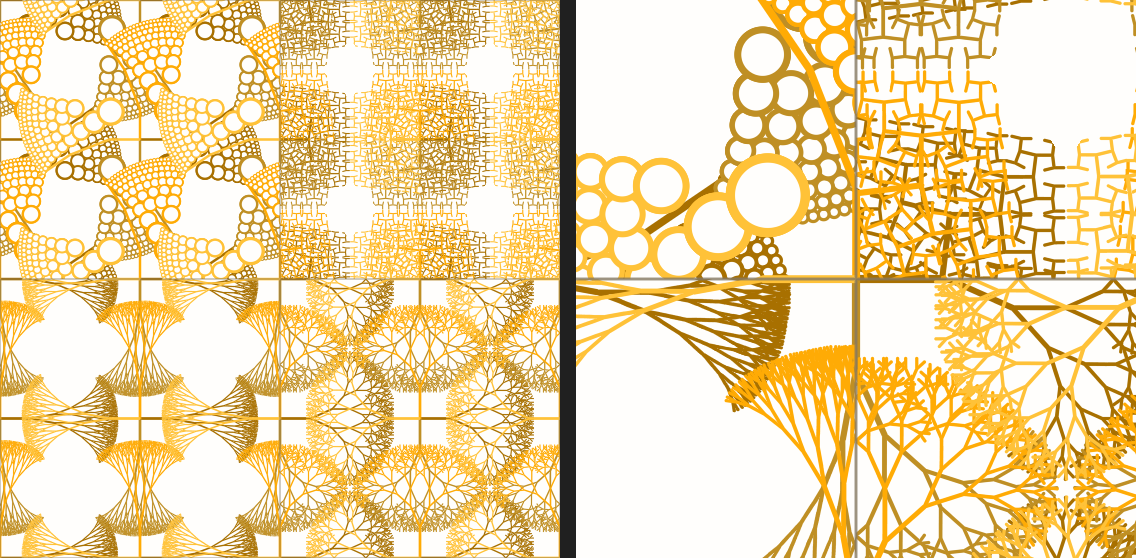
Left: the whole. Right: its middle third, enlarged.
A WebGL 1 fragment shader for this pattern:

```glsl
precision highp float;
// Four panels of two by two tiles, each tile edged by four golden branching trees.
// Three panels draw recursive line trees at different branch angles; the upper left
// panel draws lopsided fans of overlapping rings that shrink away from the root.

uniform vec2 u_resolution;

const vec3 PAPER  = vec3(1.0, 0.997, 0.99);
const vec3 BROWN  = vec3(0.66, 0.44, 0.0);
const vec3 OLIVE  = vec3(0.75, 0.56, 0.14);
const vec3 ORANGE = vec3(1.0, 0.67, 0.02);
const vec3 YELLOW = vec3(1.0, 0.76, 0.22);
const vec3 FRAME  = vec3(0.52, 0.47, 0.38);

const float TILES = 4.0;           // tiles across and down
const float FRAME_WIDTH = 0.0035;  // half width, in tiles
const float TRUNK = 0.22;          // trunk length
const float RATIO = 0.76;          // child to parent length
const float DEPTH = 8.0;           // branchings above the trunk
const float TWIG_WIDTH = 0.0038;   // half width of the finest twig
const float TRUNK_WIDTH = 0.006;   // extra half width at the trunk

const float RING_ROWS = 10.0;
const float RING_RATIO = 0.82;     // shrink from row to row
const float RING_RADIUS = 0.1;
const float RING_STEP = 0.14;      // first row spacing
const float FAN_TILT = -0.25;
const float FAN_SPREAD = 0.98;
const vec2 FAN_APEX = vec2(0.2, 0.21);

float segmentDistance(vec2 p, vec2 a, vec2 b) {
  vec2 pa = p - a, ba = b - a;
  return length(pa - ba * clamp(dot(pa, ba) / dot(ba, ba), 0.0, 1.0));
}

vec2 rotate(vec2 p, vec2 cs) {
  return vec2(cs.x * p.x - cs.y * p.y, cs.y * p.x + cs.x * p.y);
}

vec2 toChild(vec2 p, vec2 cs, float side, float len) {
  return rotate(p - vec2(0.0, len), vec2(cs.x, cs.y * side)) / RATIO;
}

vec2 toParent(vec2 p, vec2 cs, float side, float len) {
  return RATIO * rotate(p, vec2(cs.x, -cs.y * side)) + vec2(0.0, len);
}

// Depth-first walk of a binary tree; subtrees out of reach are skipped.
float treeDistance(vec2 p, float angle, float len, float reach) {
  vec2 cs = vec2(cos(angle), sin(angle));
  float level = 0.0, path = 0.0, size = 1.0, d = 1.0;
  bool climbing = false;
  for (int i = 0; i < 1100; i++) {
    if (!climbing) {
      float along = clamp(p.y, 0.0, len);
      float width = TWIG_WIDTH + TRUNK_WIDTH * size * size;
      d = min(d, size * length(p - vec2(0.0, along)) - width);
      if (level < DEPTH && size * (length(p) - reach) < 0.02) {
        p = toChild(p, cs, -1.0, len);
        level += 1.0;
        path *= 2.0;
        size *= RATIO;
      } else {
        climbing = true;
      }
    } else {
      if (level < 0.5) break;
      bool second = mod(path, 2.0) > 0.5;
      p = toParent(p, cs, second ? 1.0 : -1.0, len);
      if (second) {
        level -= 1.0;
        path = floor(path * 0.5);
        size /= RATIO;
      } else {
        p = toChild(p, cs, 1.0, len);
        path += 1.0;
        climbing = false;
      }
    }
  }
  return d;
}

float cover(float d, float px) {
  return 1.0 - smoothstep(-0.5 * px, 0.5 * px, d);
}

// Trunk and bent stem, then rows of rings painted from the far edge to the apex.
vec3 paintRingFan(vec3 col, vec2 p, vec3 ink, float px) {
  vec2 fork = vec2(0.0, TRUNK), bend = vec2(-0.11, 0.5);
  float stem = segmentDistance(p, vec2(0.0), fork);
  stem = min(stem, segmentDistance(p, fork, bend));
  stem = min(stem, segmentDistance(p, bend, vec2(-0.26, 0.72)));
  col = mix(col, ink, cover(stem - 0.009, px));
  vec2 q = p - FAN_APEX;
  float bearing = atan(q.x, q.y) - FAN_TILT;
  for (float i = 0.0; i < RING_ROWS; i++) {
    float row = RING_ROWS - 1.0 - i;
    float size = pow(RING_RATIO, row);
    float radius = RING_RADIUS * size;
    float dist = RING_STEP * (1.0 - size) / (1.0 - RING_RATIO);
    float spread = FAN_SPREAD * mix(0.6, 1.0, row / (RING_ROWS - 1.0));
    float last = floor(dist * spread / (1.5 * radius));
    float nearest = floor((bearing / spread + 0.5) * last + 0.5);
    for (float j = -1.0; j < 1.5; j++) {
      float slot = clamp(nearest + j, 0.0, last);
      float a = FAN_TILT + spread * (slot / max(last, 1.0) - 0.5);
      float d = length(q - dist * vec2(sin(a), cos(a))) - radius;
      float stroke = 0.005 + 0.17 * radius;
      col = mix(col, mix(ink, PAPER, cover(d + stroke, px)), cover(d, px));
    }
  }
  return col;
}

// p.x lies to the right of the growing direction, p.y along it.
vec3 paintTree(vec3 col, vec2 p, vec3 ink, vec2 panel, float px) {
  p.x = fract(p.x + 0.5) - 0.5;
  if (panel.x < 0.5 && panel.y > 0.5) return paintRingFan(col, p, ink, px);
  bool lattice = panel.y > 0.5;
  float angle = lattice ? 1.45 : mix(0.18, 0.42, panel.x);
  float d = treeDistance(p, angle, lattice ? 0.205 : TRUNK, lattice ? 0.55 : 0.86);
  return mix(col, ink, cover(d, px));
}

void main() {
  vec2 uv = gl_FragCoord.xy / u_resolution;
  vec2 panel = step(0.5, uv);
  vec2 t = fract(uv * TILES);
  float px = 1.3 * TILES / min(u_resolution.x, u_resolution.y);

  // One tree from each side, later ones on top.
  vec3 col = PAPER;
  col = paintTree(col, vec2(-t.y, t.x), BROWN, panel, px);
  col = paintTree(col, vec2(-t.x, 1.0 - t.y), OLIVE, panel, px);
  col = paintTree(col, vec2(t.x, t.y), ORANGE, panel, px);
  col = paintTree(col, vec2(t.y, 1.0 - t.x), YELLOW, panel, px);

  // Thin frame around the panels.
  vec2 edge = abs(fract(uv * 2.0 + 0.5) - 0.5) * TILES * 0.5;
  col = mix(col, FRAME, 0.8 * cover(min(edge.x, edge.y) - FRAME_WIDTH, px));
  gl_FragColor = vec4(col, 1.0);
}
```
